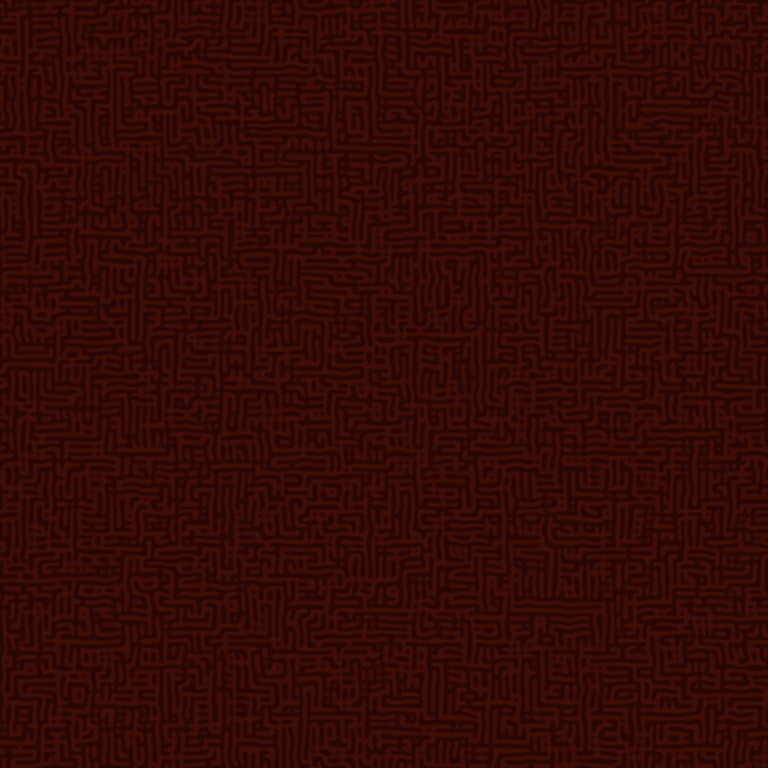
Reproduce this texture procedurally as a WebGL 1 fragment shader.

```glsl
precision highp float;
uniform vec2 u_resolution;

float hash(vec2 p) {
  vec3 q = fract(vec3(p.xyx) * vec3(0.1031, 0.1030, 0.0973));
  q += dot(q, q.yzx + 33.33);
  return fract((q.x + q.y) * q.z);
}

float noise(vec2 p) {
  vec2 cell = floor(p);
  vec2 f = fract(p);
  f = f * f * (3.0 - 2.0 * f);
  return mix(mix(hash(cell), hash(cell + vec2(1.0, 0.0)), f.x),
             mix(hash(cell + vec2(0.0, 1.0)), hash(cell + 1.0), f.x), f.y);
}

// Positive where strands run across, negative where they run upright
float orientation(vec2 site) {
  float patchBias = noise(site / 3.3 + 40.0) - 0.5;
  float rowRun = hash(vec2(site.y, floor(site.x / 11.0) + 310.0));
  float columnRun = hash(vec2(site.x + 500.0, floor(site.y / 11.0) + 70.0));
  float jitter = hash(site + 211.0) - 0.5;
  return patchBias + 0.32 * (rowRun - columnRun) + 0.45 * jitter;
}

// Even nodes are grooves, odd nodes are ridges, the sites between link either
float mazeSite(vec2 site) {
  vec2 parity = mod(site, 2.0);
  if (parity.x == parity.y) return parity.x * 2.0 - 1.0;
  float across = orientation(site) > 0.0 ? 1.0 : -1.0;
  return parity.x > 0.5 ? -across : across;
}

// Narrow blend rounds the strands, the wide one levels out solid patches
float maze(vec2 p) {
  vec2 base = floor(p);
  vec2 narrow = vec2(0.0);
  vec2 wide = vec2(0.0);
  for (int j = -3; j <= 4; j++) {
    for (int i = -3; i <= 4; i++) {
      vec2 site = base + vec2(float(i), float(j));
      vec2 d = p - site;
      float distSq = dot(d, d);
      vec2 sample2 = vec2(mazeSite(site), 1.0);
      narrow += exp(-1.4 * distSq) * sample2;
      wide += exp(-0.36 * distSq) * sample2;
    }
  }
  return narrow.x / narrow.y - wide.x / wide.y;
}

void main() {
  vec2 uv = gl_FragCoord.xy / min(u_resolution.x, u_resolution.y);

  // Slight drift and short kinks of the weave
  vec2 drift = vec2(noise(uv * 8.0 + 3.0), noise(uv * 8.0 + 61.0)) - 0.5;
  vec2 kink = vec2(noise(uv * 58.0 + 17.0), noise(uv * 58.0 + 97.0)) - 0.5;
  vec2 p = uv * 200.0 + 20.0 + 0.9 * drift + 0.9 * kink;

  float ridge = smoothstep(-0.42, 0.42, maze(p));
  vec3 groove = vec3(0.156, 0.023, 0.014);
  vec3 strand = vec3(0.25, 0.054, 0.024);
  gl_FragColor = vec4(mix(groove, strand, ridge), 1.0);
}
```
